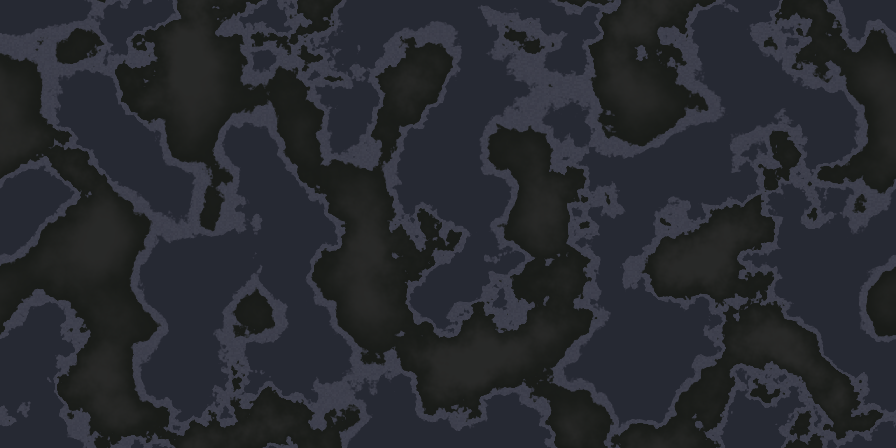
Write a WebGL 2 fragment shader that draws this texture.

```glsl
#version 300 es
precision highp float;
// Dark land masses in a flat slate sea, parted by a pale, ragged shore band.
// A wrapping gradient-noise height field is cut at two levels; the finer
// octaves vary in strength, so some coasts run smooth and others crumble.

uniform vec2 u_resolution;
out vec4 outColor;

float hash(vec2 p) {
    return fract(sin(dot(p, vec2(127.1, 311.7))) * 43758.5453);
}

// Slope contribution of one lattice corner, wrapped to the period
float corner(vec2 cell, vec2 offset, vec2 period, float seed) {
    float angle = 6.28318 * hash(mod(cell, period) + seed * vec2(17.3, 9.1));
    return dot(vec2(cos(angle), sin(angle)), offset);
}

// Gradient noise that repeats over the unit square
float tileNoise(vec2 uv, vec2 period, float seed) {
    vec2 p = uv * period + 0.37 * seed;
    vec2 cell = floor(p);
    vec2 f = p - cell;
    vec2 w = f * f * f * (f * (f * 6.0 - 15.0) + 10.0);
    vec2 e = vec2(1.0, 0.0);
    float low = mix(corner(cell, f, period, seed),
                    corner(cell + e.xy, f - e.xy, period, seed), w.x);
    float high = mix(corner(cell + e.yx, f - e.yx, period, seed),
                     corner(cell + e.xx, f - e.xx, period, seed), w.x);
    return mix(low, high, w.y);
}

void main() {
    vec2 uv = gl_FragCoord.xy / u_resolution;

    // Broad land shapes
    vec2 period = vec2(10.0, 5.0);
    float base = tileNoise(uv, period, 1.0);

    // Ragged detail, stronger in some regions than in others
    float rough = smoothstep(-0.25, 0.3, tileNoise(uv, vec2(6.0, 3.0), 9.0));
    float amplitude = mix(0.2, 0.55, rough);
    float height = base;
    for (int i = 0; i < 5; i++) {
        period *= 2.0;
        height += amplitude * tileNoise(uv, period, float(i) + 2.0);
        amplitude *= 0.54;
    }

    // Fine grain frays both shorelines
    float grain = hash(floor(uv * vec2(512.0, 256.0))) - 0.5;
    height += 0.014 * grain;

    // Sea, shore band and land
    vec3 sea = vec3(0.150, 0.160, 0.200);
    vec3 shore = vec3(0.243, 0.250, 0.300) + 0.022 * grain;
    float inland = smoothstep(0.05, 0.55, 0.7 * height + 0.3 * base);
    vec3 land = mix(vec3(0.096, 0.105, 0.094), vec3(0.158, 0.160, 0.156), inland);

    vec3 color = mix(sea, shore, smoothstep(-0.078, -0.046, height));
    color = mix(color, land, smoothstep(0.056, 0.084, height));
    outColor = vec4(color, 1.0);
}
```
